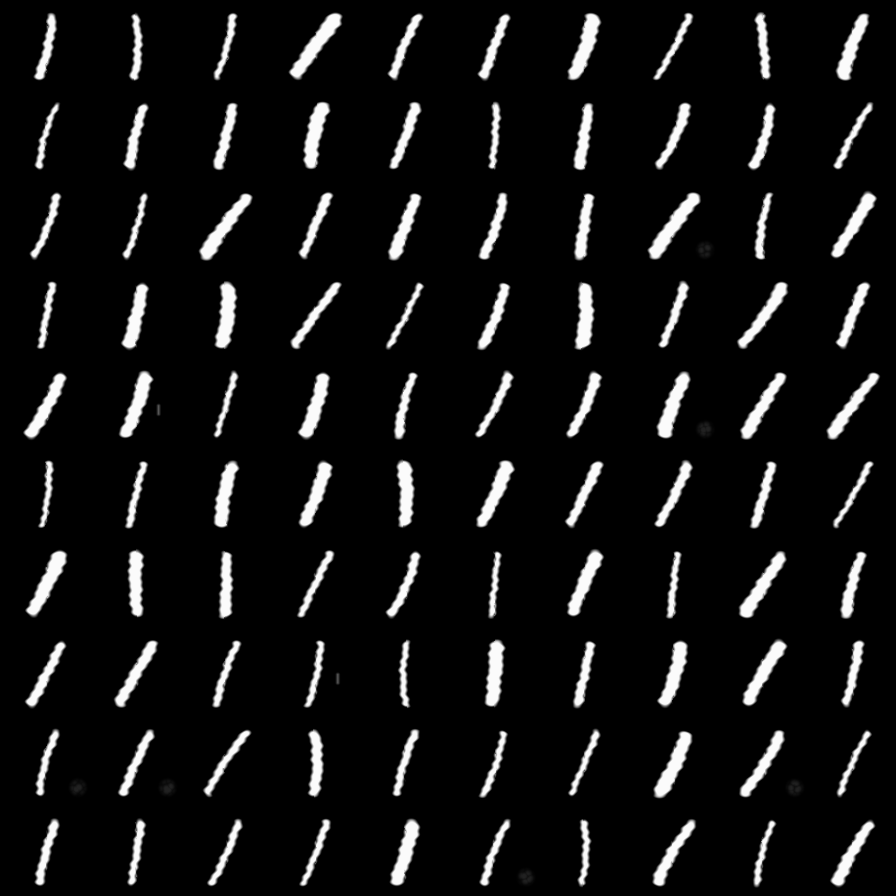
A Shadertoy shader for this pattern:

```glsl
const float GRID = 10.0;                    // strokes across and down
const vec2  CENTER = vec2(0.52, 0.48);      // stroke middle within a cell
const float HALF_HEIGHT = 0.365;            // tip to middle, in cells
const vec2  RADIUS_RANGE = vec2(0.03, 0.078);
const vec2  LEAN_RANGE = vec2(-0.05, 0.27); // sideways shift of the top tip
const float BEND = 0.045;
const float EDGE_WOBBLE = 0.006;
const float SOFTNESS = 0.022;               // edge blur, in cells
const float INK = 0.985;
const float SMUDGE_CHANCE = 0.05;
const float SMUDGE_INK = 0.13;
const vec2  SMUDGE_POS = vec2(0.87, 0.21);
const float SMUDGE_RADIUS = 0.12;
const float TICK_CHANCE = 0.015;
const float TICK_INK = 0.4;

float hash(vec2 p) {
    vec3 q = fract(vec3(p.xyx) * 0.1031);
    q += dot(q, q.yzx + 33.33);
    return fract((q.x + q.y) * q.z);
}

float cellRandom(vec2 cell, float channel) {
    return hash(cell + channel * vec2(17.3, 41.7) + 5.0);
}

float segmentDistance(vec2 p, vec2 a, vec2 b) {
    vec2 pa = p - a, ba = b - a;
    return length(pa - ba * clamp(dot(pa, ba) / dot(ba, ba), 0.0, 1.0));
}

// Distance to the nearest scattered point
float cellular(vec2 p) {
    vec2 base = floor(p);
    float nearest = 2.0;
    for (int j = -1; j <= 1; j++)
        for (int i = -1; i <= 1; i++) {
            vec2 id = base + vec2(i, j);
            vec2 point = id + vec2(hash(id + 60.0), hash(id + 95.0));
            nearest = min(nearest, length(p - point));
        }
    return nearest;
}

// Slanted, slightly bent pen stroke with a ragged outline
float strokeDistance(vec2 p, vec2 cell) {
    float weight = pow(cellRandom(cell, 1.0), 1.35);
    float radius = mix(RADIUS_RANGE.x, RADIUS_RANGE.y, weight);
    float spread = 0.5 * (cellRandom(cell, 2.0) + cellRandom(cell, 3.0));
    float lean = mix(LEAN_RANGE.x, LEAN_RANGE.y, spread);
    float bend = BEND * (cellRandom(cell, 4.0) * 2.0 - 1.0);
    float phase = 6.2832 * cellRandom(cell, 5.0);

    float t = clamp(p.y / HALF_HEIGHT, -1.0, 1.0);
    p.x -= bend * (0.5 - t * t);
    p.x -= EDGE_WOBBLE * (sin(p.y * 23.0 + phase) + 0.6 * sin(p.y * 51.0 - phase));

    vec2 tip = vec2(lean, HALF_HEIGHT - radius);
    float taper = 1.0 + 0.14 * t * sin(phase * 3.0);
    float ragged = EDGE_WOBBLE * sin(p.y * 67.0 + phase * 2.0 + sign(p.x) * 1.3);
    return segmentDistance(p, -tip, tip) - radius * taper - ragged;
}

// Faint mottled spot beside some strokes
float smudge(vec2 p, vec2 cell) {
    float present = step(cellRandom(cell, 7.0), SMUDGE_CHANCE);
    float falloff = 1.0 - smoothstep(0.3, 1.0, length(p - SMUDGE_POS) / SMUDGE_RADIUS);
    float mottle = 1.0 - smoothstep(0.2, 0.9, cellular(p * 16.0 + cell * 7.0));
    return present * SMUDGE_INK * falloff * (0.35 + 0.65 * mottle);
}

// Rare short grey mark
float tick(vec2 p, vec2 cell, float blur) {
    float present = step(cellRandom(cell, 9.0), TICK_CHANCE);
    float d = segmentDistance(p, vec2(0.77, 0.38), vec2(0.77, 0.47)) - 0.012;
    return present * TICK_INK * (1.0 - smoothstep(-blur, blur, d));
}

void mainImage(out vec4 fragColor, in vec2 fragCoord) {
    vec2 grid = fragCoord / iResolution.xy * GRID;
    vec2 home = floor(grid);
    float blur = max(SOFTNESS, 0.7 * GRID / min(iResolution.x, iResolution.y));

    // Neighbours are included so wide strokes may cross a cell border
    float d = 1.0;
    for (int i = -1; i <= 1; i++) {
        vec2 cell = home + vec2(i, 0);
        if (cell.x >= 0.0 && cell.x < GRID)
            d = min(d, strokeDistance(grid - cell - CENTER, cell));
    }

    float ink = INK * (1.0 - smoothstep(-blur, blur, d));
    vec2 local = grid - home;
    ink = max(ink, max(smudge(local, home), tick(local, home, blur)));
    fragColor = vec4(vec3(ink), 1.0);
}
```
